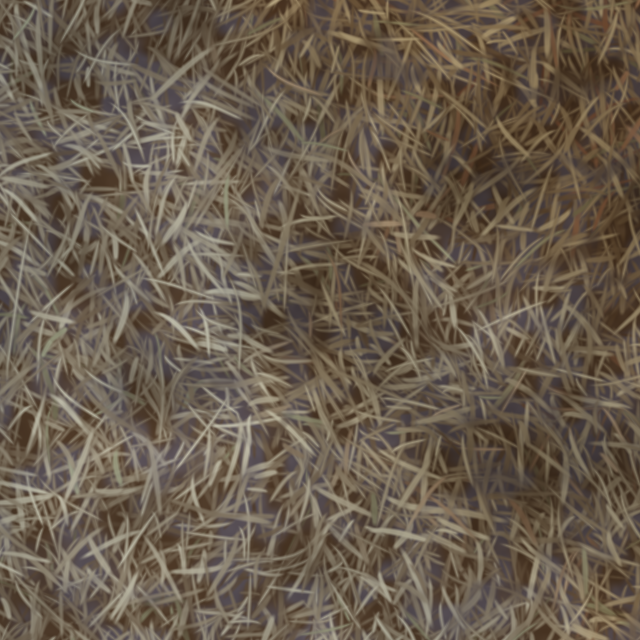
Write a WebGL 2 fragment shader that draws this texture.

```glsl
#version 300 es
precision highp float;
// Matted dry grass: many layers of thin, bent blades scattered on jittered grids,
// each casting a soft shadow on those below, then a few long pale straws on top.
// Slow noise steers blade direction, dark pockets and the drift from grey to brown.

#define LAYERS 20
#define GRID 12.0
#define BLADE_WIDTH 0.0037
#define BLADE_LENGTH 0.68
#define BLUR 0.0029
#define SHADOW 0.27
#define SPREAD 2.3
#define STRAW_GRID 4.5
#define STRAW_DENSITY 0.40
#define WARMTH 0.75
#define POCKETS 0.40

uniform vec2 u_resolution;
out vec4 fragColor;

const vec3 EARTH = vec3(0.26, 0.19, 0.13);
const vec3 DUSK = vec3(0.29, 0.26, 0.28);
const vec3 STEM = vec3(0.47, 0.43, 0.36);
const vec3 PALE = vec3(0.66, 0.65, 0.58);
const vec3 RUST = vec3(0.52, 0.28, 0.19);
const vec3 GREEN = vec3(0.40, 0.46, 0.33);

vec4 hash4(vec3 p) {
    vec4 q = fract(p.xyzx * vec4(0.1031, 0.1030, 0.0973, 0.1099));
    q += dot(q, q.wzxy + 33.33);
    return fract((q.xxyz + q.yzzw) * q.zywx);
}

float noise(vec2 p, float seed) {
    vec2 i = floor(p), f = fract(p);
    f = f * f * (3.0 - 2.0 * f);
    float a = hash4(vec3(i, seed)).x;
    float b = hash4(vec3(i + vec2(1, 0), seed)).x;
    float c = hash4(vec3(i + vec2(0, 1), seed)).x;
    float d = hash4(vec3(i + vec2(1, 1), seed)).x;
    return mix(mix(a, b, f.x), mix(c, d, f.x), f.y);
}

// How brown the grass is: strongest towards the upper right.
float warmthAt(vec2 p) {
    float drift = 0.75 * p.x + 0.55 * p.y + 0.45 * (noise(p * 4.0, 71.0) - 0.5);
    return smoothstep(0.45, 1.15, drift);
}

vec3 shadowColour(vec2 p) {
    return mix(EARTH, DUSK, smoothstep(0.25, 0.75, noise(p * 28.0, 53.0)));
}

vec3 bladeColour(float tone, float warm, vec4 h) {
    vec3 c = tone < 0.5 ? mix(EARTH, STEM, tone * 2.0) : mix(STEM, PALE, tone * 2.0 - 1.0);
    c = mix(c, c * vec3(1.03, 0.94, 0.78), warm * WARMTH);
    c = mix(c, RUST, 0.40 * warm * step(0.94, h.z));
    return mix(c, GREEN, 0.35 * step(0.96, h.w));
}

// Paints one layer of blades; size is (half length in cells, half width on the canvas).
void paintLayer(inout vec3 col, vec2 p, float grid, float seed, vec2 size, float density,
                float level, float blur, float warm, vec3 shade) {
    vec2 shift = hash4(vec3(seed, 3.0, 7.0)).xy;
    vec2 g = p * grid + shift;
    vec2 home = floor(g);
    for (int j = -1; j <= 1; j++)
    for (int i = -1; i <= 1; i++) {
        vec2 cell = home + vec2(i, j);
        vec4 place = hash4(vec3(cell, seed));
        vec2 root = cell + place.xy;
        vec2 q = g - root;
        float len = size.x * mix(0.4, 1.3, place.w);
        if (dot(q, q) > len * len * 1.1) continue;
        vec4 look = hash4(vec3(cell, seed + 101.0));
        if (look.x > density) continue;

        vec2 centre = (root - shift) / grid;
        float flow = noise(centre * 5.0, 19.0) - 0.5;
        float angle = 1.75 + 2.4 * flow + SPREAD * (place.z - 0.5);
        vec2 dir = vec2(cos(angle), sin(angle));
        q = vec2(dot(q, dir), dot(q, vec2(-dir.y, dir.x)));

        // Bent stroke of nearly even width, measured in canvas units.
        float along = q.x / len;
        float bend = (look.y - 0.5) * len * along * along * (0.35 + 0.25 * along);
        float width = size.y * mix(0.6, 1.4, look.z * look.z);
        float side = (q.y - bend) / grid;
        if (abs(side) > width * 4.0 + blur) continue;
        float taper = 1.0 - 0.6 * along * along;
        float ends = 1.0 - smoothstep(0.65, 1.0, abs(along));
        float edge = abs(side) - width * taper;
        float cover = (1.0 - smoothstep(-blur, blur, edge)) * ends;
        float shadow = (1.0 - smoothstep(0.0, width * 3.2, abs(side + width * 0.7))) * ends;

        // Brightness varies from blade to blade and along each blade.
        vec4 tint = hash4(vec3(cell.yx, seed + 211.0));
        float tone = level + 0.62 * (look.w - 0.5) + 0.2 * flow;
        tone += 0.14 * along * (tint.x - 0.5);
        vec3 c = bladeColour(clamp(tone, 0.0, 1.0), warm, tint);
        col = mix(col, shade, SHADOW * shadow);
        col = mix(col, c, cover * 0.88);
    }
}

void main() {
    float extent = min(u_resolution.x, u_resolution.y);
    vec2 p = gl_FragCoord.xy / extent;
    float blur = max(BLUR, 0.8 / extent);
    float warm = warmthAt(p);
    vec3 shade = shadowColour(p);
    vec3 col = shade;

    // Dense mat, darkest at the bottom.
    for (int k = 0; k < LAYERS; k++) {
        float height = float(k) / float(LAYERS - 1);
        float grid = GRID * mix(1.3, 0.85, fract(float(k) * 0.618));
        paintLayer(col, p, grid, float(k) * 13.0 + 5.0, vec2(BLADE_LENGTH, BLADE_WIDTH),
                   1.0, 0.28 + 0.46 * height, blur, warm, shade);
    }

    // Dark pockets between tufts, stretched at random by a warped lookup.
    vec2 warp = vec2(noise(p * 17.0, 131.0), noise(p * 17.0, 149.0)) - 0.5;
    float hollow = noise(p * 21.0 + warp * 2.0, 163.0);
    hollow = smoothstep(0.52, 0.95, hollow) * (0.7 + 0.6 * warm);
    col = mix(col, shade * 0.92, POCKETS * hollow);

    // Sparse long straws lying over everything.
    paintLayer(col, p, STRAW_GRID, 307.0, vec2(0.5, BLADE_WIDTH),
               STRAW_DENSITY, 0.74, blur, warm, shade);

    // Broad drift of light and hue, with fine mottling.
    col *= mix(vec3(1.03, 1.04, 1.05), vec3(0.95, 0.91, 0.86), warm);
    col *= 0.87 + 0.28 * noise(p * 4.0, 83.0);
    col *= 0.90 + 0.22 * noise(p * 10.0, 89.0);
    col += 0.03 * (noise(p * 75.0, 97.0) - 0.5);
    fragColor = vec4(clamp(col, 0.0, 1.0), 1.0);
}
```
